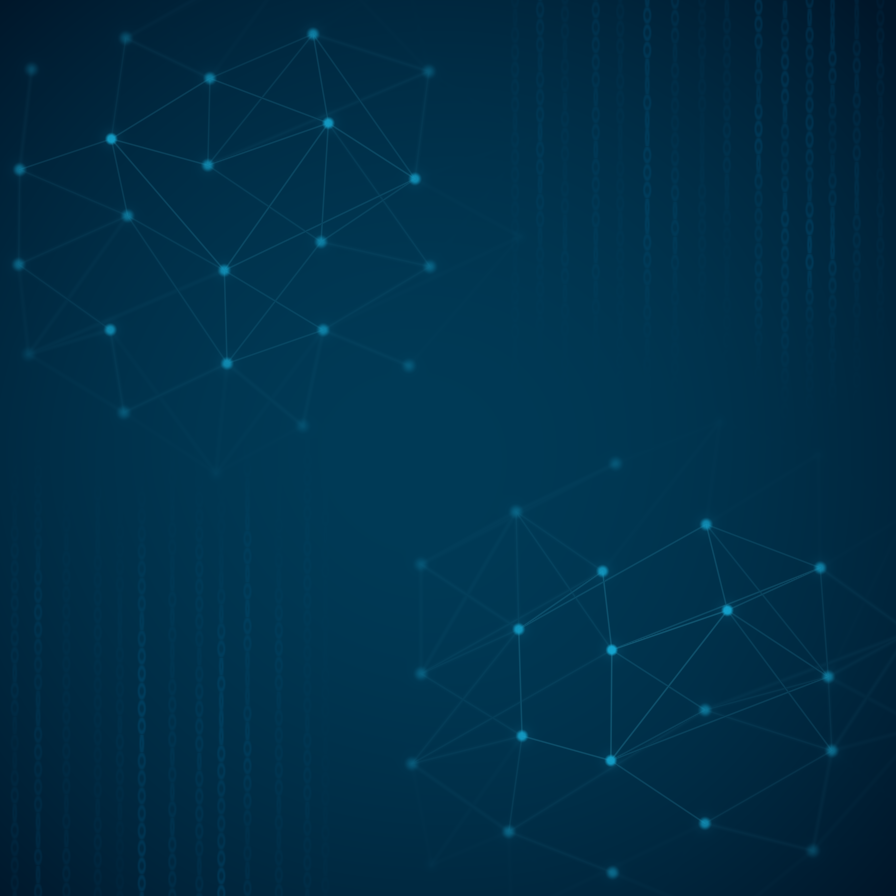
Give the GLSL for this background, as a Shadertoy shader.

```glsl
// Deep blue backdrop with two glowing node networks on opposite corners and
// faint columns of falling oval marks on the other two. Nodes sit on a jittered
// staggered lattice, and links join lattice neighbours inside soft ellipses.

float hash(vec2 p) {
    vec3 q = fract(vec3(p.xyx) * 0.1031);
    q += dot(q, q.yzx + 33.33);
    return fract((q.x + q.y) * q.z);
}

vec2 gradient(vec2 cell) {
    float angle = 6.2832 * hash(cell + 51.0);
    return vec2(cos(angle), sin(angle));
}

float gradientNoise(vec2 p) {
    vec2 i = floor(p), f = fract(p);
    vec2 u = f * f * f * (f * (f * 6.0 - 15.0) + 10.0);
    vec2 e = vec2(1, 0);
    float low = mix(dot(gradient(i), f), dot(gradient(i + e), f - e), u.x);
    float high = mix(dot(gradient(i + e.yx), f - e.yx), dot(gradient(i + 1.0), f - 1.0), u.x);
    return mix(low, high, u.y);
}

float segmentDistance(vec2 p, vec2 a, vec2 b) {
    vec2 ab = b - a;
    return length(p - a - ab * clamp(dot(p - a, ab) / dot(ab, ab), 0.0, 1.0));
}

// Lattice: odd columns are raised by nearly half a row
vec2 nodePosition(vec2 cell) {
    vec2 jitter = vec2(hash(cell + 17.0), hash(cell + 83.0)) - 0.5;
    return vec2(0.02, 0.04) + vec2(0.1115, 0.11) * cell
         + vec2(0.0, 0.045 * mod(cell.x, 2.0)) + jitter * vec2(0.036, 0.034);
}

// Soft membership of the upper left and lower right clusters
float nodeStrength(vec2 cell) {
    vec2 p = nodePosition(cell);
    float upper = length((p - vec2(0.26, 0.77)) / vec2(0.29, 0.27));
    float lower = length((p - vec2(0.73, 0.24)) / vec2(0.31, 0.26));
    return smoothstep(1.2, 0.5, min(upper, lower)) * (0.5 + 0.5 * hash(cell + 29.0));
}

// x: light of the links, y: light of the nodes
vec2 network(vec2 p, float px) {
    vec2 steps[5] = vec2[5](vec2(1, 0), vec2(0, 1), vec2(1, 1), vec2(-1, 1), vec2(2, 1));
    vec2 home = floor((p - vec2(0.02, 0.04)) / vec2(0.1115, 0.11) + 0.5);
    vec2 light = vec2(0);
    for (int y = -2; y <= 2; y++)
    for (int x = -2; x <= 2; x++) {
        vec2 cell = home + vec2(x, y);
        vec2 a = nodePosition(cell);
        float strength = nodeStrength(cell);

        // Disc with a small halo, softer where the node is dim
        float d = length(p - a);
        float blur = mix(0.0045, 0.001, strength) + px;
        float disc = smoothstep(0.0055 + blur, 0.0055 - blur, d);
        light.y = max(light.y, strength * (0.85 * disc + 0.12 * exp(-d * d / 0.00012)));

        for (int k = 0; k < 5; k++) {
            vec2 other = cell + steps[k];
            float pick = hash(cell * 3.0 + float(k) * 7.0 + 11.0);
            if (pick > (k == 4 ? 0.35 : 0.72)) continue;
            float along = segmentDistance(p, a, nodePosition(other));
            float joined = sqrt(strength * nodeStrength(other));
            float fine = smoothstep(0.0006 + px, 0.0, along) * 0.32 * joined;
            float soft = smoothstep(0.003 + px, 0.0, along) * 0.13;
            light.x = max(light.x, joined * mix(soft, fine, smoothstep(0.3, 0.7, joined)));
        }
    }
    return light;
}

// Columns of small oval rings, some narrowed to dashes
float streams(vec2 p, float px) {
    float column = floor(p.x / 0.0295);
    float weight = hash(vec2(column, 5.0));
    float x = p.x - (column + 0.5 + 0.4 * (hash(vec2(column, 9.0)) - 0.5)) * 0.0295;
    float pitch = 0.0195;
    float shifted = p.y + pitch * hash(vec2(column, 3.0));
    float row = floor(shifted / pitch);
    float y = shifted - (row + 0.5) * pitch;
    float halfWidth = hash(vec2(column, row)) < 0.3 ? 0.0015 : 0.0034;
    float ring = abs(length(vec2(x / halfWidth, y / 0.007)) - 1.0) * halfWidth;
    float mark = smoothstep(0.0012 + px, 0.0, ring);
    float trail = 0.2 * smoothstep(0.005, 0.0, abs(x));

    float reach = 0.08 * (hash(vec2(column, 21.0)) - 0.5);
    float upper = smoothstep(0.54, 0.53 + 0.25, p.y + reach) * smoothstep(0.55, 0.59, p.x);
    float lower = smoothstep(0.52, 0.28, p.y + reach) * smoothstep(0.39, 0.33, p.x);
    float flicker = 0.7 + 0.6 * gradientNoise(vec2(column * 3.7, p.y * 9.0));
    return (mark + trail) * (upper + lower) * (0.25 + 0.75 * weight) * flicker;
}

void mainImage(out vec4 fragColor, in vec2 fragCoord) {
    vec2 p = fragCoord / iResolution.xy;
    float px = 1.0 / min(iResolution.x, iResolution.y);

    // Radial backdrop with a slight uneven haze
    vec2 fromCentre = p - vec2(0.48, 0.49);
    float shade = dot(fromCentre, fromCentre) / 0.5 + 0.03 * gradientNoise(p * 3.0);
    vec3 color = mix(vec3(0.0, 0.228, 0.338), vec3(0.0, 0.085, 0.16), clamp(shade, 0.0, 1.0));

    color = mix(color, vec3(0.0, 0.42, 0.62), 0.26 * clamp(streams(p, px), 0.0, 1.0));

    vec2 light = network(p, px);
    color = mix(color, vec3(0.22, 0.66, 0.78), light.x);
    color = mix(color, vec3(0.08, 0.66, 0.83), light.y);
    fragColor = vec4(color, 1.0);
}
```
